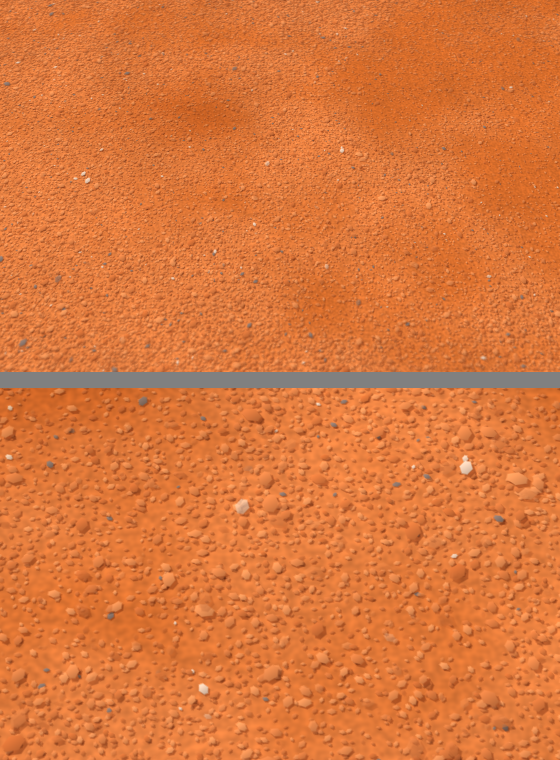
Top: the whole. Bottom: its middle third, enlarged.
Give the GLSL for this texture, as a Shadertoy shader.

```glsl
vec3 hash3(vec2 p) {
    vec3 h = fract(p.xyx * vec3(0.1031, 0.1030, 0.0973));
    h += dot(h, h.yxz + 33.33);
    return fract((h.xxy + h.yzz) * h.zyx);
}

float gradientNoise(vec2 p) {
    vec2 cell = floor(p), f = fract(p);
    vec2 u = f * f * f * (f * (f * 6.0 - 15.0) + 10.0);
    vec4 corner;
    for (int i = 0; i < 4; i++) {
        vec2 o = vec2(i & 1, i >> 1);
        float angle = 6.2832 * hash3(cell + o + 200.0).x;
        corner[i] = dot(vec2(cos(angle), sin(angle)), f - o);
    }
    return mix(mix(corner.x, corner.y, u.x), mix(corner.z, corner.w, u.x), u.y);
}

float fbm(vec2 p) {
    float sum = 0.0, gain = 0.7;
    for (int i = 0; i < 4; i++) {
        sum += gain * gradientNoise(p);
        p = mat2(1.6, 1.2, -1.2, 1.6) * p + 7.3;
        gain *= 0.55;
    }
    return sum;
}

// Signed distance to an angular chip
float chipDistance(vec2 p, float radius) {
    p = abs(p);
    return max(p.x * 0.85, p.x * 0.5 + p.y * 1.05) - radius;
}

// One scattered layer of shaded chips with cast shadows
vec3 scatterChips(vec3 ground, vec2 p, float density, float soft) {
    vec2 base = floor(p);
    vec3 color = ground;
    for (int y = -1; y <= 1; y++)
    for (int x = -1; x <= 1; x++) {
        vec2 id = base + vec2(x, y);
        vec3 place = hash3(id + 60.0), kind = hash3(id + 431.0);
        float present = smoothstep(-0.08, 0.08, density - place.z);
        float radius = mix(0.17, 0.40, kind.x * kind.x);
        float angle = 6.2832 * kind.y;
        mat2 turn = mat2(cos(angle), sin(angle), -sin(angle), cos(angle));
        vec2 local = p - id - 0.15 - 0.7 * place.xy;

        float shadow = smoothstep(soft, -soft, chipDistance(turn * (local - vec2(0.13, -0.17)), radius));
        color *= 1.0 - vec3(0.23, 0.31, 0.36) * shadow * present;

        float cover = smoothstep(soft, -soft, chipDistance(turn * local, radius));
        vec3 chip = mix(vec3(0.85, 0.445, 0.215), vec3(0.96, 0.60, 0.36), kind.z);
        float odd = hash3(id + 917.0).x;
        chip = mix(chip, vec3(0.56, 0.47, 0.43), step(0.978, odd));
        chip = mix(chip, vec3(0.93, 0.80, 0.70), step(0.994, odd));
        chip *= 1.0 + 0.13 * clamp(dot(local, vec2(-0.6, 0.8)) / radius, -1.0, 1.0);
        color = mix(color, chip, cover * present);
    }
    return color;
}

void mainImage(out vec4 fragColor, in vec2 fragCoord) {
    vec2 uv = fragCoord / iResolution.y;
    float center = 0.5 * iResolution.x / iResolution.y;

    // Gently receding ground plane
    float depth = 2.3 / (2.8 - uv.y);
    vec2 ground = vec2((uv.x - center) * depth, 2.8 * depth) + 2.0;

    // Swept dust toward the upper right, loose gravel elsewhere
    float patches = fbm(ground * vec2(2.2, 2.8));
    float slope = 0.40 * (uv.x - center) + 0.30 * (uv.y - 0.5);
    float hollow = exp(-dot((uv - vec2(0.46, 0.69)) * vec2(5.0, 9.0), (uv - vec2(0.46, 0.69)) * vec2(5.0, 9.0)));
    float dust = smoothstep(-0.25, 0.50, patches + slope + 0.25 * hollow);

    // Powdery base with fine relief
    vec3 color = mix(vec3(0.92, 0.515, 0.265), vec3(0.885, 0.445, 0.175), dust);
    float relief = gradientNoise(ground * 150.0) + 0.6 * gradientNoise(ground * 70.0);
    color *= 1.0 + 0.13 * relief;

    // Three chip sizes, sharpest in the middle distance
    float defocus = 0.0035 * smoothstep(0.15, 0.60, abs(uv.y - 0.45));
    float soft = 0.7 / iResolution.y + 0.0006 + defocus;
    float gravel = 1.0 - dust;
    color = scatterChips(color, ground * 125.0, 0.25 + 0.50 * gravel, soft * 125.0);
    color = scatterChips(color, ground * 82.0 + 31.0, 0.10 + 0.48 * gravel, soft * 82.0);
    color = scatterChips(color, ground * 47.0 + 77.0, 0.05 + 0.20 * gravel, soft * 47.0);

    // Broad tonal drift
    color *= 1.0 + 0.07 * fbm(ground * 5.0 + 11.0) - 0.05 * dust;
    color = mix(color, color * vec3(0.94, 0.90, 0.83), hollow);
    fragColor = vec4(clamp(color, 0.0, 1.0), 1.0);
}
```
